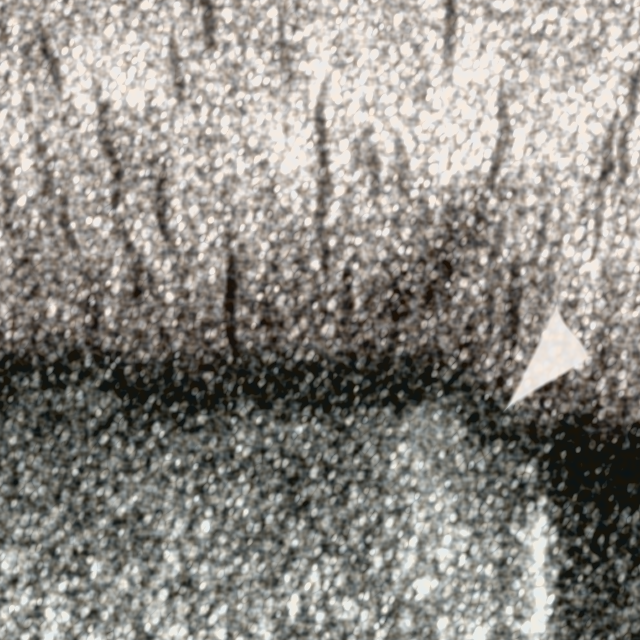
Give the GLSL for this texture, as a WebGL 2 fragment shader.

```glsl
#version 300 es
precision highp float;
// Rough mineral surface: a pale, fissured upper face meets a cooler gritty slope
// along a dark seam. Soft tonal regions carry the layout; gradient noise and
// scattered elliptical grains add the sparkle, and leaning cracks cut the face.

#define GRAIN_FREQ 62.0
#define GRAIN_AMOUNT 0.40
#define SEAM_HEIGHT 0.435
#define SEAM_DEPTH 0.22
#define CRACK_COUNT 26
#define CRACK_WIDTH 0.0085
#define CRACK_DEPTH 0.40
#define WARM_TINT vec3(0.028, 0.0, -0.024)
#define COOL_TINT vec3(0.0, 0.006, -0.014)

uniform vec2 u_resolution;
out vec4 fragColor;

vec2 hash2(vec2 p) {
    vec3 q = fract(p.xyx * vec3(0.1031, 0.1030, 0.0973));
    q += dot(q, q.yzx + 33.33);
    return fract((q.xx + q.yz) * q.zy);
}

float cornerSlope(vec2 cell, vec2 offset) {
    float a = 6.2832 * hash2(cell).x;
    return dot(vec2(cos(a), sin(a)), offset);
}

float gradientNoise(vec2 p) {
    p += 40.0;
    vec2 i = floor(p), f = fract(p), e = vec2(0.0, 1.0);
    vec2 w = f * f * f * (f * (f * 6.0 - 15.0) + 10.0);
    float low = mix(cornerSlope(i, f), cornerSlope(i + e.yx, f - e.yx), w.x);
    float high = mix(cornerSlope(i + e, f - e), cornerSlope(i + 1.0, f - 1.0), w.x);
    return mix(low, high, w.y);
}

// Soft elongated grains of random brightness, one per jittered cell
float grains(vec2 p) {
    p = mat2(0.88, 0.47, -0.47, 0.88) * p + 80.0;
    vec2 cell = floor(p);
    float light = 0.0;
    for (int j = -1; j <= 1; j++)
    for (int i = -1; i <= 1; i++) {
        vec2 c = cell + vec2(i, j);
        vec2 look = hash2(c + 17.0);
        float r = length((p - c - hash2(c)) * vec2(1.0, 0.65));
        float spot = 1.0 - smoothstep(0.25, 1.0, r / mix(0.35, 0.65, look.x));
        light = max(light, spot * look.y);
    }
    return light;
}

// Tapered fissures; the lean fans from one side of the face to the other
float cracks(vec2 uv, float along) {
    float shade = 0.0;
    for (int i = 0; i < CRACK_COUNT; i++) {
        vec2 place = hash2(vec2(i, 3)), look = hash2(vec2(i, 29));
        float x = (float(i) + 0.5 + 1.4 * (place.x - 0.5)) / float(CRACK_COUNT);
        float dy = (uv.y - mix(0.48, 1.0, place.y)) / mix(0.05, 0.14, look.x);
        float taper = max(1.0 - dy * dy, 0.0);
        float edge = abs(along - x) - CRACK_WIDTH * taper;
        float line = 1.0 - smoothstep(-0.005, 0.006, edge);
        shade = max(shade, line * smoothstep(0.0, 0.4, taper) * mix(0.45, 1.0, look.y));
    }
    return shade;
}

float glow(vec2 p, vec2 a, vec2 b, float width) {
    vec2 pa = p - a, ba = b - a;
    float d = length(pa - ba * clamp(dot(pa, ba) / dot(ba, ba), 0.0, 1.0)) / width;
    return exp(-d * d);
}

float side(vec2 p, vec2 a, vec2 b) {
    vec2 e = normalize(b - a);
    return dot(p - a, vec2(-e.y, e.x));
}

void main() {
    vec2 uv = gl_FragCoord.xy / u_resolution;
    float broad = gradientNoise(uv * 5.0);
    float patchy = gradientNoise(uv * 17.0);

    // Height above the seam, which drops toward the right
    float seam = SEAM_HEIGHT + 0.05 * broad + 0.04 * patchy - 0.10 * smoothstep(0.68, 0.85, uv.x);
    float d = uv.y - seam;
    float face = smoothstep(-0.04, 0.05, d);

    // Broad light and shade
    float upper = mix(0.46, 0.79, smoothstep(0.0, 0.36, d));
    upper += 0.13 * glow(uv, vec2(0.52, 0.86), vec2(0.90, 0.82), 0.14);
    upper -= 0.10 * smoothstep(0.88, 1.0, uv.y) * (1.0 - smoothstep(0.2, 0.6, uv.x));
    upper -= 0.20 * glow(uv, vec2(0.77, 0.70), vec2(0.62, 0.53), 0.045);
    float lower = mix(0.40, 0.64, smoothstep(0.05, 0.40, -d));
    lower += 0.20 * glow(uv, vec2(0.66, 0.30), vec2(0.72, 0.02), 0.06);
    lower -= 0.27 * smoothstep(0.84, 0.90, uv.x + 0.04 * patchy);
    float tone = mix(lower, upper, face) + 0.10 * broad + 0.12 * patchy;
    float band = (d + 0.03) / 0.05;
    tone -= SEAM_DEPTH * exp(-band * band) * (1.0 - 0.4 * smoothstep(0.62, 0.75, uv.x));

    // Leaning streaks and cracks on the upper face
    float along = uv.x + mix(0.22, -0.18, uv.x) * (uv.y - 0.7);
    along += 0.016 * gradientNoise(uv * vec2(6.0, 13.0));
    tone += 0.24 * face * gradientNoise(vec2(along * 30.0, uv.y * 6.0));
    float crack = cracks(uv, along) * face;

    // Grit, coarser and softer low on the slope
    float grit = 0.9 * gradientNoise(uv * GRAIN_FREQ) + 0.5 * gradientNoise(uv * GRAIN_FREQ * 2.0);
    grit += 0.95 * grains(uv * GRAIN_FREQ) - 0.33;
    float clumps = grains(uv * GRAIN_FREQ * vec2(0.5, 0.38)) - 0.35;
    tone += GRAIN_AMOUNT * (1.0 - 0.45 * crack) * grit;
    tone += 0.35 * clumps * smoothstep(0.10, 0.35, -d);
    tone -= CRACK_DEPTH * crack;

    // Pale chip and bright sliver
    vec2 tip = vec2(0.870, 0.525), heel = vec2(0.792, 0.362), corner = vec2(0.922, 0.440);
    vec2 q = uv + 0.006 * patchy;
    float inside = min(side(q, tip, heel), min(side(q, heel, corner), side(q, corner, tip)));
    tone = mix(tone, 0.90 + 0.04 * grit, smoothstep(-0.003, 0.005, inside));
    tone += 0.42 * glow(q, vec2(0.84, 0.18), vec2(0.84, 0.03), 0.026);

    // Tint with faint colour flecks
    tone = clamp(tone, 0.07, 0.92);
    float fleck = 0.05 * gradientNoise(uv * 75.0 + 9.0);
    vec3 color = tone + mix(COOL_TINT, WARM_TINT, face) + vec3(fleck, 0.0, -fleck);
    fragColor = vec4(color, 1.0);
}
```
